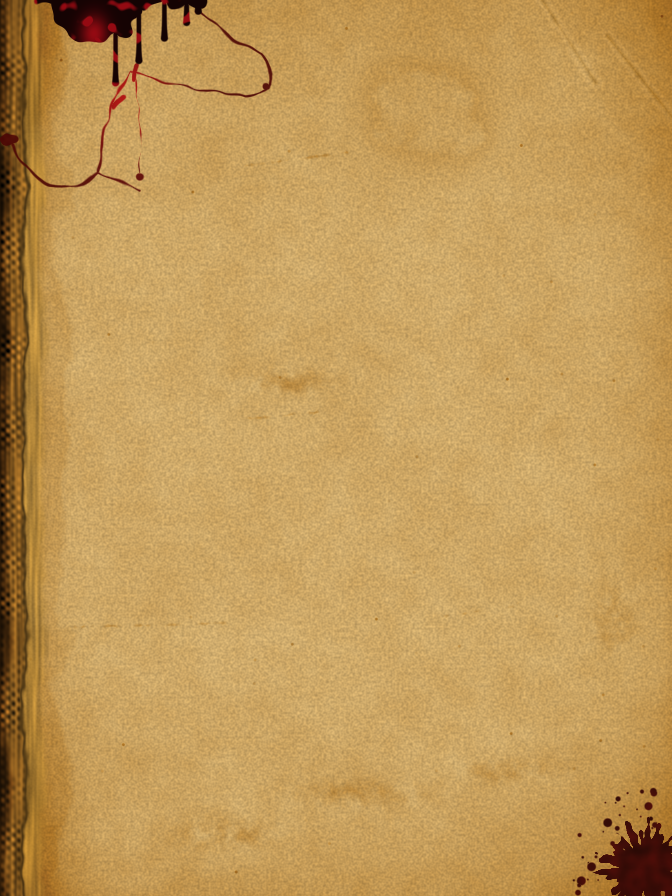
This texture is drawn by a Shadertoy shader. Its source:

```glsl
vec2 hash2(vec2 p) {
    vec3 q = fract(p.xyx * vec3(0.1031, 0.1030, 0.0973));
    q += dot(q, q.yzx + 33.33);
    return fract((q.xx + q.yz) * q.zy);
}

float slope(vec2 cell, vec2 offset) {
    float a = 6.2832 * hash2(cell + 70.0).x;
    return dot(vec2(cos(a), sin(a)), offset);
}

float noise(vec2 p) {
    vec2 i = floor(p), f = fract(p), u = f * f * (3.0 - 2.0 * f), e = vec2(1, 0);
    return 1.4 * mix(mix(slope(i, f), slope(i + e, f - e), u.x),
                     mix(slope(i + e.yx, f - e.yx), slope(i + 1.0, f - 1.0), u.x), u.y);
}

float fbm(vec2 p) {
    float sum = 0.0, amp = 0.5;
    for (int i = 0; i < 5; i++) {
        sum += amp * noise(p);
        p = mat2(1.6, 1.2, -1.2, 1.6) * p + 3.7;
        amp *= 0.55;
    }
    return sum;
}

float segment(vec2 p, vec2 a, vec2 b) {
    vec2 d = b - a;
    return length(p - a - d * clamp(dot(p - a, d) / dot(d, d), 0.0, 1.0));
}

// Distance to a quadratic curve from a to b, bent towards c
float curve(vec2 p, vec2 a, vec2 c, vec2 b) {
    float d = 9.0;
    vec2 last = a;
    for (int i = 1; i <= 10; i++) {
        float t = float(i) / 10.0;
        vec2 next = mix(mix(a, c, t), mix(c, b, t), t);
        d = min(d, segment(p, last, next));
        last = next;
    }
    return d;
}

float stain(vec2 p, float x, float y, float w, float h) {
    vec2 q = (p - vec2(x, y)) / vec2(w, h);
    return exp(-dot(q, q));
}

vec3 paper(vec2 p) {
    float blotch = fbm(p * 2.3 + 4.0), mottle = fbm(p * 9.0);
    float grain = noise(p * 101.0) + 0.7 * noise(p * 57.0 + 9.0);
    float age = 0.1 + 0.2 * blotch + 0.17 * mottle;

    // Worn borders
    age += 0.38 * exp(p.x * 6.0 - 18.0) + 0.38 * exp(p.y * 2.2 - 8.8) + 0.36 * exp(-p.y * 3.6);
    age += 0.55 * stain(p, 3.0, 0.0, 0.6, 0.6) + 0.3 * stain(p, 3.0, 4.0, 0.35, 0.9);

    // Water ring and scattered stains
    float ring = length((p - vec2(1.9, 3.5)) * vec2(0.9, 1)) + 0.16 * blotch + 0.1 * mottle;
    age += 0.17 * exp(-pow((ring - 0.24) * 17.0, 2.0)) + 0.08 * smoothstep(0.27, 0.2, ring);
    float patches = stain(p, 1.6, 0.45, 0.25, 0.06) + stain(p, 2.25, 0.56, 0.2, 0.05)
        + stain(p, 1.27, 2.3, 0.2, 0.05) + stain(p, 2.73, 1.24, 0.08, 0.12) + stain(p, 1.0, 0.28, 0.2, 0.07);
    age += patches * (0.2 + 0.8 * mottle);

    // Broken scratches and dark specks
    float scratch = min(segment(p, vec2(1.98, 1.25), vec2(2.35, 1.3)), segment(p, vec2(1.1, 3.26), vec2(1.55, 3.32)));
    scratch = min(scratch, segment(p, vec2(0.3, 1.2), vec2(1.05, 1.22)));
    scratch = min(scratch, segment(p, vec2(1.1, 2.13), vec2(1.42, 2.16)));
    scratch += 0.02 * abs(noise(p * 24.0));
    age += 0.5 * smoothstep(0.014, 0.0, scratch) * smoothstep(-0.3, 0.3, noise(p * 15.0));
    vec2 cell = floor(p * 5.0), rnd = hash2(cell + 31.0);
    float speck = length(fract(p * 5.0) - 0.15 - 0.7 * hash2(cell + 9.0));
    age += rnd.y * smoothstep(0.05, 0.01, speck) * step(0.8, rnd.x);

    // Brown seepage beside the spine
    float seep = p.x + 0.08 * noise(p * vec2(6, 3)) + 0.08 * mottle;
    age += 0.24 * smoothstep(0.3, 0.25, seep) + 0.25 * exp(-p.x * 6.0);
    age += 0.9 * stain(p, 0.12, 3.85, 0.13, 0.4) + 0.5 * stain(p, 0.15, 0.1, 0.2, 0.8);
    vec3 col = mix(vec3(0.82, 0.68, 0.43), vec3(0.67, 0.46, 0.16), clamp(age, 0.0, 1.0));
    col = mix(col, vec3(0.45, 0.23, 0.06), smoothstep(0.9, 2.1, age));

    // Folded corner
    float fold = min(segment(p, vec2(2.42, 4), vec2(2.66, 3.63)), segment(p, vec2(2.71, 3.84), vec2(3, 3.48)));
    fold += 0.02 * abs(noise(p * 7.0));
    col += 0.04 * exp(-pow(fold * 80.0 - 1.6, 2.0)) - 0.1 * exp(-fold * 90.0);
    return col * (1.0 + 0.1 * grain);
}

vec3 spine(vec3 col, vec2 p) {
    float x = p.x + 0.02 * noise(vec2(2, p.y * 3.0)) + 0.012 * noise(p * vec2(30, 15));
    float streak = 1.0 + 0.45 * noise(p * vec2(65, 3)), weave = sin(p.y * 150.0 + 25.0 * p.x) * sin(p.x * 130.0);
    weave *= 0.5 + noise(p * 8.0);
    col = mix(col, vec3(0.66, 0.49, 0.18) * streak, 0.65 * smoothstep(0.22, 0.16, x));
    col = mix(col, vec3(0.5, 0.33, 0.11) * (streak + 0.4 * weave), 0.9 * smoothstep(0.13, 0.09, x));
    col *= 1.0 - 0.45 * streak * exp(-pow(x * 110.0 - 12.0, 2.0));
    col = mix(col, vec3(0.27, 0.15, 0.04) * (streak + weave), 0.85 * smoothstep(0.065, 0.02, x));
    return col * mix(0.4, 1.0, smoothstep(-0.01, 0.03, x));
}

// Pool along the top edge with hanging drips
float pool(vec2 p) {
    vec2 w = p + 0.035 * vec2(noise(p * 13.0), noise(p * 13.0 + 40.0));
    float d = min(length(w - vec2(0.43, 4)) - 0.2, segment(w, vec2(0.2, 4.03), vec2(0.88, 4.03)) - 0.055);
    vec2 tips[5] = vec2[5](vec2(0.516, 3.63), vec2(0.62, 3.73), vec2(0.734, 3.83), vec2(0.833, 3.9), vec2(0.885, 3.95));
    for (int i = 0; i < 5; i++)
        d = min(d, segment(p, tips[i], vec2(tips[i].x, 4.1)) - 0.01 - 0.006 * exp(-25.0 * max(p.y - tips[i].y, 0.0)));
    return d;
}

// Chained curves with small beads
float threads(vec2 p) {
    p += 0.014 * vec2(noise(p * 12.0), noise(p * 12.0 + 20.0));
    vec2 k[13] = vec2[13](vec2(0.88, 3.97), vec2(1, 3.83), vec2(1.17, 3.76), vec2(1.28, 3.6), vec2(1.1, 3.57),
        vec2(0.85, 3.6), vec2(0.58, 3.68), vec2(0.46, 3.52), vec2(0.44, 3.23), vec2(0.32, 3.12),
        vec2(0.2, 3.19), vec2(0.1, 3.24), vec2(0.04, 3.38));
    float d = min(segment(p, k[8], vec2(0.63, 3.15)), segment(p, vec2(0.61, 3.68), vec2(0.625, 3.22)) + 0.004);
    for (int i = 0; i < 12; i += 2) d = min(d, curve(p, k[i], k[i + 1], k[i + 2]));
    d -= 0.005 + 0.006 * noise(p * 14.0);
    d = min(d, min(segment(p, vec2(0.6, 3.64), vec2(0.61, 3.7)), segment(p, vec2(0.51, 3.52), vec2(0.55, 3.57))) - 0.012);
    d = min(d, min(length(p - vec2(0.625, 3.21)), length(p - vec2(1.19, 3.62))) - 0.017);
    return min(d, length(p - k[12]) - 0.03 - 0.02 * noise(p * 25.0));
}

float splatter(vec2 p) {
    vec2 q = p - vec2(2.88, 0.12);
    float r = length(q), d = r - 0.17 - 0.1 * noise(q / max(r, 0.01) * 7.0) - 0.05 * noise(p * 27.0);
    for (int i = 0; i < 32; i++) {
        vec2 h = hash2(vec2(i, 5)), k = hash2(vec2(i, 17));
        float a = mix(1.2, 3.5, h.x);
        d = min(d, length(q - vec2(cos(a), sin(a)) * (0.18 + 0.17 * h.y)) - 0.003 - 0.017 * k.x * k.x * k.x);
    }
    return d;
}

void mainImage(out vec4 fragColor, in vec2 fragCoord) {
    vec2 p = fragCoord / iResolution.xy * vec2(3, 4);
    float aa = 4.0 / iResolution.y;
    vec3 col = spine(paper(p), p);
    vec3 strand = mix(vec3(0.3, 0.03, 0.02), vec3(0.7, 0.05, 0.06), stain(p, 0.58, 3.55, 0.18, 0.25));
    col = mix(col, strand, 0.92 * smoothstep(aa, -aa, threads(p)));
    float gloss = stain(p, 0.42, 3.85, 0.06, 0.08) + smoothstep(0.2, 0.5, noise(p * 17.0 + 8.0));
    vec3 wet = mix(vec3(0.08, 0.01, 0.01), vec3(0.58, 0.04, 0.07), min(gloss, 1.0));
    col = mix(col, wet, smoothstep(aa, -aa, pool(p)));
    vec3 dried = vec3(0.22, 0.025, 0.02) * (1.0 + 0.5 * noise(p * 17.0));
    col = mix(col, dried, 0.95 * smoothstep(aa, -aa, splatter(p)));
    fragColor = vec4(clamp(col, 0.0, 1.0), 1);
}
```
